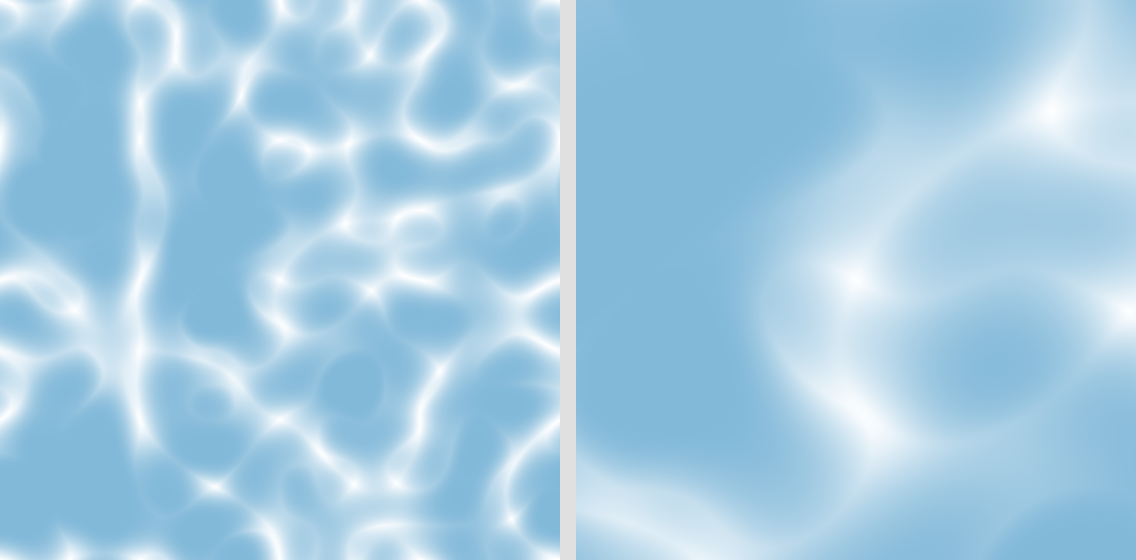
Left, the full canvas; right, a detail of the centre.
Give the GLSL for this texture, as a three.js fragment shader.

```glsl
varying vec2 vUv;

#define BASE_CELLS 4.0
#define OCTAVES 2
#define GAIN 0.5
#define RIDGE_SLOPE 2.15
#define RIDGE_POWER 2.0
#define CREST_SOFTNESS 0.012
#define SEED 17.0
#define WATER_COLOR vec3(0.51, 0.725, 0.85)
#define LIGHT_COLOR vec3(0.99, 0.995, 1.0)

const float TAU = 6.2831853;

float hash(vec2 p) {
  vec3 q = fract(p.xyx * 0.1031);
  q += dot(q, q.yzx + 33.33);
  return fract((q.x + q.y) * q.z);
}

// Unit gradient of a lattice node, wrapped to the period
vec2 gradient(vec2 node, float period, float seed) {
  float angle = TAU * hash(mod(node, period) + seed);
  return cos(angle - vec2(0.0, 0.25 * TAU));
}

// Tileable gradient noise, zero at every lattice node
float gradientNoise(vec2 p, float period, float seed) {
  vec2 i = floor(p);
  vec2 f = p - i;
  vec2 w = f * f * f * (f * (f * 6.0 - 15.0) + 10.0);
  vec2 e = vec2(1.0, 0.0);
  float a = dot(gradient(i, period, seed), f);
  float b = dot(gradient(i + e.xy, period, seed), f - e.xy);
  float c = dot(gradient(i + e.yx, period, seed), f - e.yx);
  float d = dot(gradient(i + e.xx, period, seed), f - e.xx);
  return mix(mix(a, b, w.x), mix(c, d, w.x), w.y);
}

// Absolute value with a slightly rounded tip
float softAbs(float x) {
  return sqrt(x * x + CREST_SOFTNESS * CREST_SOFTNESS) - CREST_SOFTNESS;
}

// Folded octaves: creases follow the zero lines of each noise
float turbulence(vec2 uv) {
  float sum = 0.0;
  float weight = 1.0;
  float cells = BASE_CELLS;
  float seed = SEED;
  for (int k = 0; k < OCTAVES; k++) {
    sum += weight * softAbs(gradientNoise(uv * cells, cells, seed));
    weight *= GAIN;
    cells *= 2.0;
    seed += 41.0;
  }
  return sum;
}

void main() {
  // Light gathers where the creases meet and fades into flat water
  float ridge = max(1.0 - RIDGE_SLOPE * turbulence(vUv), 0.0);
  float light = pow(ridge, RIDGE_POWER);
  gl_FragColor = vec4(mix(WATER_COLOR, LIGHT_COLOR, light), 1.0);
}
```
